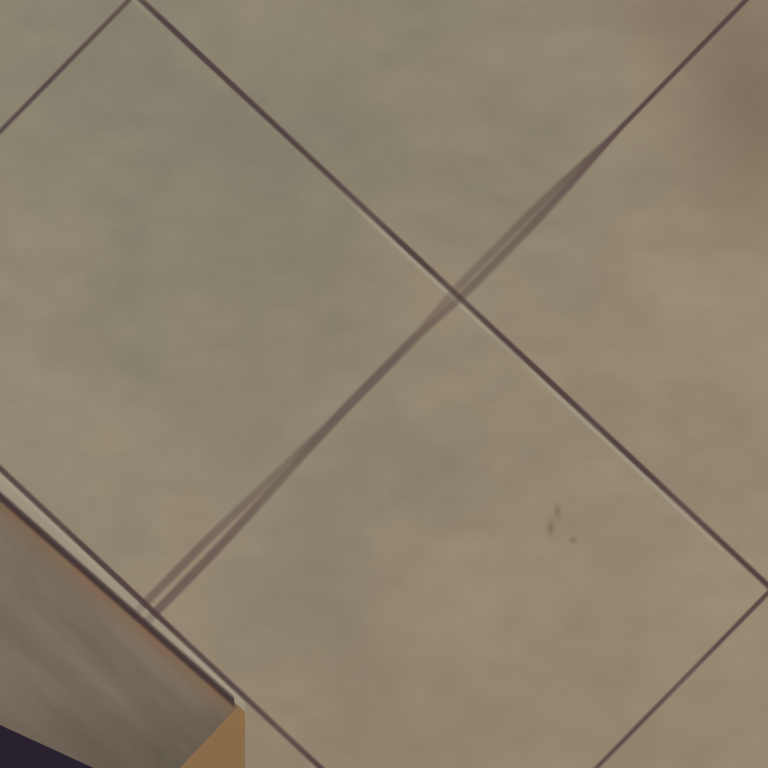
This texture is drawn by a Shadertoy shader. Its source:

```glsl
// Square stone floor tiles on a slightly skewed diagonal grid, with thin worn joints.
// A tile basis gives the grid; noise mottles the stone, some joints split in two strands,
// and the end of a wooden board lies over the lower left corner.

#define CROSSING vec2(0.595, 0.616)   // joint crossing nearest the centre
#define AXIS_S vec2(0.410, -0.383)    // one tile down to the right
#define AXIS_T vec2(0.400, 0.408)     // one tile up to the right
#define TILE_SIZE 0.565
#define JOINT_WIDTH 0.0066
#define BOARD_END 0.319
#define COOL_STONE vec3(0.530, 0.510, 0.438)
#define WARM_STONE vec3(0.590, 0.530, 0.445)
#define STAIN vec3(0.455, 0.395, 0.325)
#define JOINT vec3(0.310, 0.245, 0.245)
#define WOOD vec3(0.460, 0.415, 0.360)
#define PALE vec3(0.650, 0.620, 0.550)

float hash(vec2 p) {
    p = fract(p * vec2(0.1031, 0.1137));
    p += dot(p, p.yx + 33.33);
    return fract((p.x + p.y) * p.x * 7.31);
}

float noise(vec2 p) {
    vec2 i = floor(p), f = fract(p);
    f = f * f * (3.0 - 2.0 * f);
    return mix(mix(hash(i), hash(i + vec2(1, 0)), f.x),
               mix(hash(i + vec2(0, 1)), hash(i + vec2(1, 1)), f.x), f.y);
}

float fbm(vec2 p) {
    float sum = 0.0, amp = 0.5;
    for (int i = 0; i < 5; i++) {
        sum += amp * noise(p);
        p = mat2(1.6, 1.2, -1.2, 1.6) * p + 7.3;
        amp *= 0.5;
    }
    return sum;
}

// Soft line of the given width at distance d
float stroke(float d, float width) {
    float px = 0.7 / iResolution.y;
    return 1.0 - smoothstep(0.25 * width - px, 0.75 * width + px, abs(d));
}

// Antialiased step: 1 where d is positive
float inside(float d) {
    float px = 1.0 / iResolution.y;
    return smoothstep(-px, px, d);
}

// Soft round patch
float patchAt(vec2 p, vec2 centre, vec2 radius) {
    vec2 q = (p - centre) / radius;
    return exp(-dot(q, q));
}

// Canvas position to tile coordinates, with a slight perspective stretch
vec2 tileCoords(vec2 uv) {
    vec2 st = inverse(mat2(AXIS_S, AXIS_T)) * (uv - CROSSING);
    st.x *= 1.0 + 0.011 * (st.x - 1.0);
    return st;
}

vec3 stone(vec2 uv, vec2 tile) {
    float cloud = fbm(uv * 5.0 + 3.0) - 0.48;
    float warmth = 0.5 + 0.55 * (uv.x - uv.y) + 0.7 * cloud;
    vec3 col = mix(COOL_STONE, WARM_STONE, smoothstep(0.0, 0.9, warmth));
    col *= 1.0 + 0.10 * cloud + 0.07 * (fbm(uv * vec2(24, 38)) - 0.48);
    col *= 1.0 + 0.02 * (hash(tile + 9.0) - 0.5);
    // Brown stains at the upper right and bottom
    float brown = 0.75 * patchAt(uv, vec2(0.98, 0.87), vec2(0.09, 0.16))
                + 0.40 * patchAt(uv, vec2(0.87, 0.99), vec2(0.07, 0.06))
                + 0.25 * patchAt(uv, vec2(0.50, 0.06), vec2(0.17, 0.16));
    col = mix(col, STAIN, brown * (0.7 + cloud));
    // Small scuffs
    float scuff = patchAt(uv, vec2(0.726, 0.334), vec2(0.004, 0.009))
                + patchAt(uv, vec2(0.717, 0.313), vec2(0.005, 0.010))
                + patchAt(uv, vec2(0.746, 0.297), vec2(0.005, 0.004));
    return mix(col, STAIN, 0.6 * min(scuff, 1.0));
}

vec3 joints(vec3 col, vec2 st) {
    vec2 d = (st - round(st)) * TILE_SIZE;
    float wear = 0.75 + 0.4 * noise(st * 7.0);
    // Falling joints, with a broken pale rim
    float rim = stroke(d.y + 0.0065, 0.005) * smoothstep(0.4, 0.8, noise(st * 5.0 + 2.0));
    col = mix(col, PALE, 0.6 * rim);
    col = mix(col, JOINT, min(stroke(d.y, JOINT_WIDTH) * wear, 0.95));
    // Rising joints; the middle one blurs and splits
    float middle = 1.0 - step(0.5, abs(st.x));
    float split = 0.009 * smoothstep(0.35, 0.85, -st.y)
                + 0.006 * smoothstep(-0.15, 0.05, st.y) * (1.0 - smoothstep(0.2, 0.55, st.y));
    float blur = middle * (1.0 - smoothstep(0.3, 0.6, st.y));
    float width = mix(JOINT_WIDTH * 0.85, 0.011, blur);
    float strands = max(stroke(d.x - split * middle, width),
                        0.75 * stroke(d.x + split * middle, width));
    return mix(col, JOINT, min(strands * wear, 0.95) * mix(0.9, 0.58, blur));
}

vec3 board(vec3 col, vec2 uv, vec2 st) {
    float depth = (-1.034 + 0.03 * st.x - st.y) * TILE_SIZE;
    float ends = inside(BOARD_END - uv.x);
    // Pale strip between the joint and the board edge
    float strip = inside((-1.008 - st.y) * TILE_SIZE) * inside(-depth) * ends;
    col = mix(col, PALE, 0.5 * strip);
    // Top face, warm rim, and the end grain
    vec3 wood = WOOD * (0.92 + 0.2 * fbm(vec2(st.x * 5.0, st.y * 25.0)));
    wood = mix(wood, vec3(0.53, 0.39, 0.28), 0.6 * exp(-depth * depth * 3000.0));
    wood *= 1.0 - 0.15 * smoothstep(0.12, 0.0, uv.y);
    wood = mix(wood, vec3(0.56, 0.43, 0.28), 0.85 * inside((uv.x - 0.234) - 0.95 * uv.y));
    wood = mix(wood, vec3(0.16, 0.13, 0.18), inside(0.056 - 0.46 * uv.x - uv.y));
    col = mix(col, wood, inside(depth) * ends);
    float edge = stroke(depth, 0.009) * inside(0.305 - uv.x);
    return mix(col, JOINT * 0.8, 0.9 * edge);
}

void mainImage(out vec4 fragColor, in vec2 fragCoord) {
    vec2 uv = fragCoord / iResolution.xy;
    vec2 st = tileCoords(uv);
    vec3 col = joints(stone(uv, floor(st)), st);
    fragColor = vec4(board(col, uv, st), 1.0);
}
```
